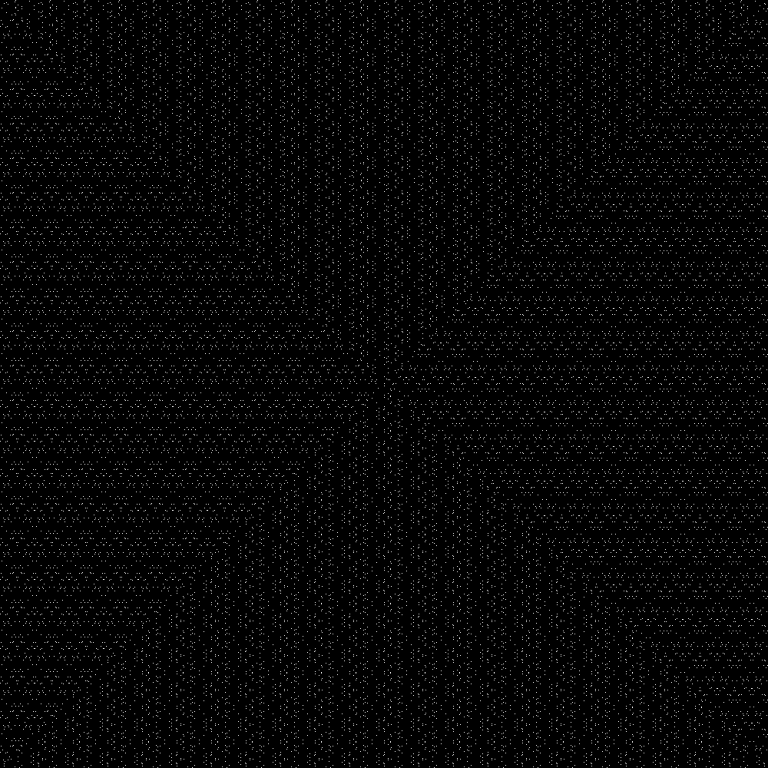
Write a WebGL 2 fragment shader that draws this pattern.

```glsl
#version 300 es
precision highp float;
precision highp int;
// Square number spiral on a 1000 x 1000 grid, counted outward from the middle.
// Multiples of 45 are lit; the quadratic growth of each arm lines them up as
// stripes in four wedges. Every pixel averages the cells it covers.

uniform vec2 u_resolution;
out vec4 fragColor;

// Index of a cell on a counter-clockwise spiral that starts with 0 at the origin
int spiralIndex(ivec2 cell) {
    int ring = max(abs(cell.x), abs(cell.y));
    int base = 4 * ring * ring;
    if (cell.y == -ring) return base + 3 * ring + cell.x;  // bottom side
    if (cell.x == ring)  return base - 3 * ring + cell.y;  // right side
    if (cell.y == ring)  return base - ring - cell.x;      // top side
    return base + ring - cell.y;                           // left side
}

void main() {
    // Footprint of the pixel in grid space: one unit per cell, origin in the middle
    vec2 pixelSize = 1000.0 / u_resolution;
    vec2 low = (gl_FragCoord.xy - 0.5) * pixelSize - 500.0;
    vec2 high = low + pixelSize;
    ivec2 first = ivec2(floor(low));
    ivec2 last = ivec2(floor(high));

    // Sum the area of lit cells inside the footprint
    float litArea = 0.0;
    for (int y = first.y; y <= last.y; y++) {
        for (int x = first.x; x <= last.x; x++) {
            if (spiralIndex(ivec2(x, y)) % 45 != 0) continue;
            vec2 corner = vec2(x, y);
            vec2 overlap = max(min(high, corner + 1.0) - max(low, corner), 0.0);
            litArea += overlap.x * overlap.y;
        }
    }

    float brightness = 1.12 * litArea / (pixelSize.x * pixelSize.y);
    fragColor = vec4(vec3(min(brightness, 1.0)), 1.0);
}
```
